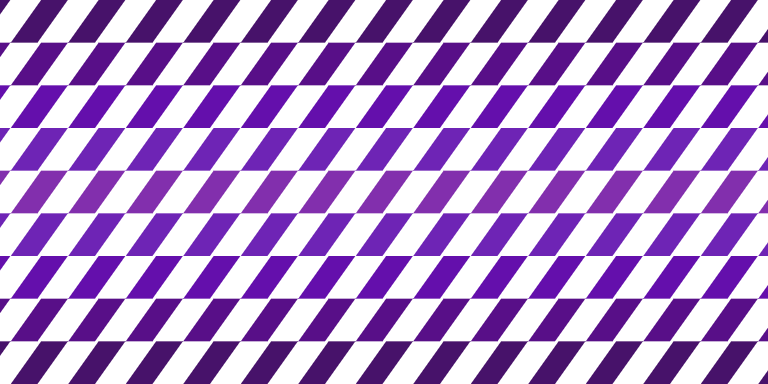
Write a Shadertoy shader that draws this pattern.

```glsl
// Rows of slanted violet parallelograms on white, meeting corner to corner.
// Each row is a sheared, repeated stripe clipped to a band; the colour runs
// from dark at the outer rows to bright orchid in the middle row.

const int   ROWS   = 9;
const float PERIOD = 0.14974;  // horizontal repeat, in canvas heights
const float FILL   = 0.465;    // shape width, in periods
const float LEAN   = 0.528;    // sideways shift over one row, in periods
const float START  = 0.187;    // lower left corner of first shape, in periods

const vec3 PAPER = vec3(1.0);
const vec3 RAMP[5] = vec3[5](
    vec3(0.280, 0.070, 0.415),
    vec3(0.345, 0.060, 0.535),
    vec3(0.392, 0.060, 0.675),
    vec3(0.430, 0.140, 0.710),
    vec3(0.510, 0.185, 0.680));

// Signed distance to the repeated parallelograms of one row.
float rowDistance(vec2 p, float row) {
    float rowHeight = 1.0 / float(ROWS);
    float local = p.y / rowHeight - row;
    float u = p.x / PERIOD - START - LEAN * local - 0.5 * FILL;
    float across = abs(fract(u + 0.5) - 0.5) - 0.5 * FILL;
    float slantCos = rowHeight / length(vec2(rowHeight, LEAN * PERIOD));
    float band = (abs(local - 0.5) - 0.5) * rowHeight;
    return max(across * PERIOD * slantCos, band);
}

void mainImage(out vec4 fragColor, in vec2 fragCoord) {
    float pixel = 1.0 / iResolution.y;
    vec2 p = fragCoord * pixel;
    vec3 color = PAPER;

    // Lay down the rows, mirrored in colour about the middle one.
    for (int row = 0; row < ROWS; row++) {
        float cover = clamp(0.5 - rowDistance(p, float(row)) / pixel, 0.0, 1.0);
        color = mix(color, RAMP[min(row, ROWS - 1 - row)], cover);
    }
    fragColor = vec4(color, 1.0);
}
```
